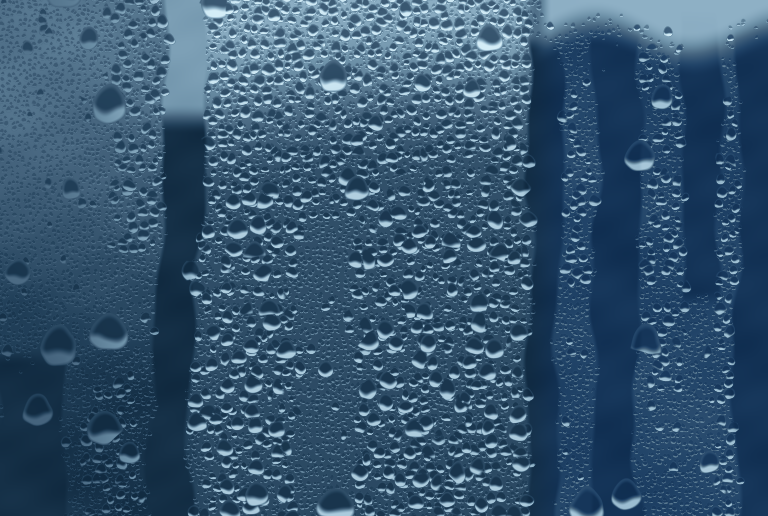
This texture is drawn by a Shadertoy shader. Its source:

```glsl
const vec3 RAMP[6] = vec3[6](
    vec3(0.03, 0.12, 0.20), vec3(0.13, 0.25, 0.35), vec3(0.27, 0.39, 0.49),
    vec3(0.43, 0.57, 0.66), vec3(0.61, 0.74, 0.82), vec3(0.83, 0.93, 0.97));
const vec3 DEEP_BLUE = vec3(0.0, 0.02, 0.07);

vec3 rampColor(float tone) {
    float t = clamp(tone, 0.0, 1.0) * 5.0;
    int i = min(int(t), 4);
    return mix(RAMP[i], RAMP[i + 1], t - float(i));
}

vec2 hash2(vec2 cell) {
    vec3 a = fract(cell.xyx * vec3(0.1031, 0.1030, 0.0973));
    a += dot(a, a.yzx + 33.33);
    return fract((a.xx + a.yz) * a.zy);
}

float waves(vec2 p) {
    return (sin(p.x * 9.0 + 2.0 * sin(p.y * 7.0)) + sin(p.y * 17.0 + p.x * 13.0)
          + 0.6 * sin(p.y * 41.0 - p.x * 23.0)) / 2.6;
}

float band(float v, float lo, float hi, float soft) {
    return smoothstep(lo - soft, lo + soft, v) * (1.0 - smoothstep(hi - soft, hi + soft, v));
}

// Vertical run with wavy edges
float streak(vec2 p, float x, float halfWidth, float lo, float hi) {
    float center = x + 0.012 * waves(vec2(x * 5.0, p.y));
    float w = halfWidth * (1.0 + 0.3 * waves(vec2(x * 9.0 + 2.0, p.y * 0.8)));
    return band(p.x, center - w, center + w, 0.005) * band(p.y, lo, hi, 0.02);
}

float skyCorner(vec2 p) {
    float edge = 0.92 + 0.03 * sin(p.x * 17.0 + 0.8);
    return smoothstep(1.03, 1.07, p.x) * smoothstep(edge - 0.04, edge + 0.05, p.y);
}

// Wiped glass without condensation
float clearing(vec2 p) {
    float c = streak(p, 0.325 + 0.04 * p.y, 0.036, -0.1, 1.1);
    c = max(c, streak(p, 1.055, 0.030, -0.1, 0.92));
    c = max(c, streak(p, 1.195, 0.042, -0.1, 0.93));
    c = max(c, streak(p, 1.360, 0.034, 0.42, 0.97));
    c = max(c, streak(p, 1.470, 0.042, -0.1, 0.94));
    return max(c, streak(p, 0.060, 0.075, -0.1, 0.31));
}

// Chance of fine, medium, large and running drops
vec4 coverage(vec2 p) {
    float open = (1.0 - clearing(p)) * (1.0 - skyCorner(p));
    float mist = streak(p, 0.635, 0.052, -0.1, 0.58);
    float middle = band(p.x, 0.37, 1.03, 0.01) * (1.0 - mist);
    float beads = max(streak(p, 0.27, 0.045, 0.52, 1.1), streak(p, 0.22, 0.06, -0.1, 0.27));
    beads = max(beads, streak(p, 1.12, 0.032, 0.45, 0.84));
    beads = max(beads, streak(p, 1.285, 0.045, 0.24, 0.97));
    beads = max(beads, streak(p, 1.41, 0.025, -0.1, 0.80));
    float low = 1.0 - smoothstep(0.52, 0.80, p.y);
    float medium = open * (0.07 + 0.9 * max(middle * mix(1.0, 0.72, low), beads * 0.85));
    return vec4(open, medium, open * middle * (0.04 + 0.58 * low), 0.36);
}

float backdrop(vec2 p) {
    float left = 0.12 + 0.36 * smoothstep(0.1, 0.95, p.y) + 0.04 * waves(p * 1.5);
    float middle = 0.25 + 0.06 * p.y + 0.42 * smoothstep(0.64, 0.98, p.y + 0.03 * sin(p.x * 6.0));
    float right = 0.20 + 0.05 * waves(p);
    float tone = mix(left, middle, smoothstep(0.30, 0.42, p.x));
    tone = mix(tone, right, smoothstep(0.99, 1.08, p.x));
    float paleRun = smoothstep(0.74, 0.80, p.y) * (1.0 - smoothstep(0.40, 0.45, p.x));
    float wiped = 0.09 + 0.03 * waves(p * 2.0) + 0.56 * paleRun;
    tone = mix(tone, wiped, clearing(p));
    return mix(tone, 0.80, skyCorner(p) * 0.9);
}

// Offset from the nearest seed, gap to the next seed, random id
vec4 nearestCell(vec2 p) {
    vec2 base = floor(p);
    vec2 offset = vec2(0.0);
    float first = 9.0, second = 9.0, id = 0.0;
    for (int y = -1; y <= 1; y++)
    for (int x = -1; x <= 1; x++) {
        vec2 cell = base + vec2(x, y);
        vec2 rnd = hash2(cell);
        vec2 q = p - cell - 0.5 - 0.85 * (rnd - 0.5);
        float d = length(q);
        if (d < first) {
            second = first; first = d; offset = q;
            id = hash2(cell + 71.0).x;
        } else second = min(second, d);
    }
    return vec4(offset, second - first, id);
}

// Lens drops: dark crown, bright lower crescent
float addDrops(float tone, float light, vec2 p, float size, int level, vec2 radii, float strength) {
    vec4 c = nearestCell(p / size + 19.0 * float(level + 1));
    float present = step(c.w, coverage(p - c.xy * size)[level]);
    float r = mix(radii.x, radii.y, fract(c.w * 37.0));
    vec2 q = c.xy / r;
    q.x *= 1.0 + 0.22 * q.y + 0.12 * sin(c.w * 50.0);
    q.y *= 0.93 + 0.12 * sin(c.w * 90.0);
    float d = max((length(q) - 1.0) * r, 0.04 - 0.5 * c.z);
    float aa = 0.8 / (iResolution.y * size);
    float mask = present * (1.0 - smoothstep(-aa, aa, d));
    float side = mix(0.5, 1.0, smoothstep(0.08, 0.42, p.x));
    float rise = -q.y + 0.25 * q.x * q.x + 0.1 * sin(q.x * 4.0 + c.w * 30.0);
    float crescent = smoothstep(0.16, 0.62, rise) * (1.0 - smoothstep(0.86, 1.05, length(q)));
    float rim = 0.14 * smoothstep(0.65, 0.95, length(q));
    float body = 0.03 + 0.42 * light + rim;
    float bright = min(1.0, 0.76 + 0.4 * light) * side;
    return mix(tone, mix(body, bright, crescent), mask * strength);
}

void mainImage(out vec4 fragColor, in vec2 fragCoord) {
    vec2 p = fragCoord / iResolution.y;
    p.x *= 1.488 * iResolution.y / iResolution.x;
    vec2 bent = p + 0.003 * vec2(waves(p * 4.0), waves(p.yx * 4.0));
    float light = backdrop(p);
    float tone = light;
    tone = addDrops(tone, light, bent, 0.0105, 0, vec2(0.30, 0.50), 0.50);
    tone = addDrops(tone, light, bent, 0.0220, 1, vec2(0.30, 0.54), 0.95);
    tone = addDrops(tone, light, bent, 0.0390, 2, vec2(0.26, 0.50), 1.0);
    tone = addDrops(tone, light, bent, 0.1500, 3, vec2(0.08, 0.23), 1.0);
    float wetBlue = smoothstep(1.0, 1.1, p.x) * (1.0 - smoothstep(0.1, 0.5, tone));
    fragColor = vec4(rampColor(tone) + DEEP_BLUE * wetBlue, 1.0);
}
```
